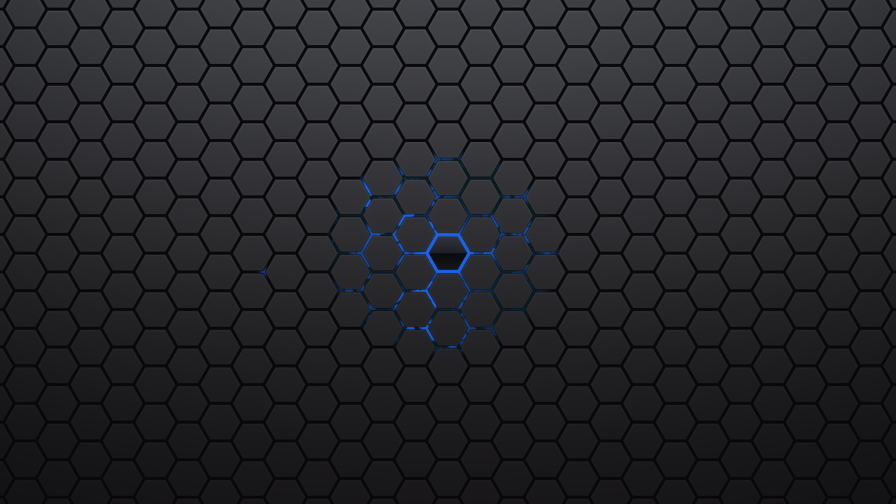
A Shadertoy shader for this pattern:

```glsl
// Dark hexagonal armour plates lit softly from above, with broken blue
// light leaking through the seams around one glossy centre plate.
// A folded hex lattice gives the seams; cellular noise breaks up the light.

const float PITCH = 0.0745;              // row spacing, in canvas heights
const vec2 LATTICE = vec2(1.7320508, 1.0);
const vec3 PLATE_TOP = vec3(0.258, 0.262, 0.280);
const vec3 PLATE_LOW = vec3(0.092, 0.086, 0.096);
const vec3 SEAM = vec3(0.032, 0.032, 0.038);
const vec3 BLUE = vec3(0.10, 0.37, 0.86);
const vec3 TEAL = vec3(0.03, 0.14, 0.19);

vec2 hash2(vec2 p) {
    vec2 q = vec2(dot(p, vec2(127.1, 311.7)), dot(p, vec2(269.5, 183.3)));
    return fract(sin(q) * 43758.5);
}

// Distance to the nearest scattered feature point
float cellular(vec2 p) {
    vec2 cell = floor(p), f = fract(p);
    float nearest = 2.0;
    for (int y = -1; y <= 1; y++)
    for (int x = -1; x <= 1; x++) {
        vec2 o = vec2(x, y);
        nearest = min(nearest, length(o + hash2(cell + o) - f));
    }
    return nearest;
}

// Position inside the closest flat-topped hexagon
vec2 hexLocal(vec2 p) {
    vec2 a = mod(p + 0.5 * LATTICE, LATTICE) - 0.5 * LATTICE;
    vec2 b = mod(p, LATTICE) - 0.5 * LATTICE;
    return dot(a, a) < dot(b, b) ? a : b;
}

// Hexagonal radius: 0.5 on the border of a unit cell
float hexRadius(vec2 p) {
    p = abs(p);
    return max(p.y, dot(p, vec2(0.8660254, 0.5)));
}

// 1 inside the given radius, with a smooth edge
float inside(float d, float radius, float soft) {
    return 1.0 - smoothstep(radius - soft, radius + soft, d);
}

vec3 plateColor(vec2 uv, vec2 local, float d, float soft) {
    float side = abs(uv.x - 0.5) * 2.0;
    vec3 col = mix(PLATE_LOW, PLATE_TOP, smoothstep(-0.08, 1.08, uv.y));
    col *= 1.0 - 0.22 * side * side;
    col *= 1.0 + 0.08 * local.y;
    float rim = inside(abs(d - 0.435), 0.012, soft);
    return col * (1.0 + rim * (0.12 + 0.14 * local.y));
}

// Oval limit of the lit cluster, a little flatter than wide
float clusterReach(vec2 p) {
    vec2 q = (p + vec2(0.13, -0.06)) * vec2(1.0, 1.12);
    return 1.0 - smoothstep(2.75, 3.2, length(q));
}

// Uneven light: angular lobes, a leftward bias and cellular breaks
float lightStrength(vec2 p) {
    float r = length(p);
    float angle = atan(p.y, p.x);
    float lobes = 0.48 + 0.24 * cos(3.0 * (angle - 0.26)) + 0.20 * cos(angle - 3.2);
    float core = exp(-r * r * 1.1);
    float patches = smoothstep(0.66, 0.34, cellular(p * 1.7 + 4.0));
    float breaks = smoothstep(0.68, 0.42, cellular(p * 4.5 + 9.0));
    return clusterReach(p) * clamp(core + 1.2 * lobes * patches * breaks, 0.0, 1.0);
}

// Glossy centre plate: bright upper half, black lower half
vec3 glossColor(vec2 p, float soft) {
    float upper = smoothstep(-soft, soft, p.y);
    vec3 low = vec3(0.045, 0.048, 0.055) + 0.12 * max(-p.y - 0.1, 0.0);
    vec3 high = vec3(0.115, 0.122, 0.138) + 0.18 * max(p.y, 0.0);
    return mix(low, high, upper);
}

void mainImage(out vec4 fragColor, in vec2 fragCoord) {
    vec2 uv = fragCoord / iResolution.xy;
    float aspect = iResolution.x / iResolution.y;
    vec2 p = (uv - vec2(0.5, 0.4977)) * vec2(aspect, 1.0) / PITCH;
    float soft = 0.75 / (iResolution.y * PITCH);

    vec2 local = hexLocal(p);
    float d = hexRadius(local);
    float centre = hexRadius(p);
    float seamDist = 0.5 - d;

    // Plates and dark seams
    vec3 col = mix(SEAM, plateColor(uv, local, d, soft), inside(d, 0.461, soft));

    // Faint teal seams, then the broken blue light over them
    float light = lightStrength(p);
    float line = inside(seamDist, 0.026, soft);
    col = mix(col, TEAL, 0.75 * clusterReach(p) * line);
    col = mix(col, BLUE, light * inside(seamDist, 0.032, soft));
    col += BLUE * 0.04 * light * exp(-seamDist * 18.0);

    // A stray spark beyond the lit cluster
    vec2 spark = p - vec2(-4.9, -0.5);
    col = mix(col, BLUE, 0.6 * exp(-dot(spark, spark) * 70.0) * line);

    // Centre plate with its glowing frame
    col = mix(col, BLUE, inside(centre, 0.53, soft));
    col = mix(col, glossColor(p, soft), inside(centre, 0.445, soft));
    col += BLUE * 0.05 * exp(-abs(centre - 0.49) * 16.0);

    fragColor = vec4(clamp(col, 0.0, 1.0), 1.0);
}
```
